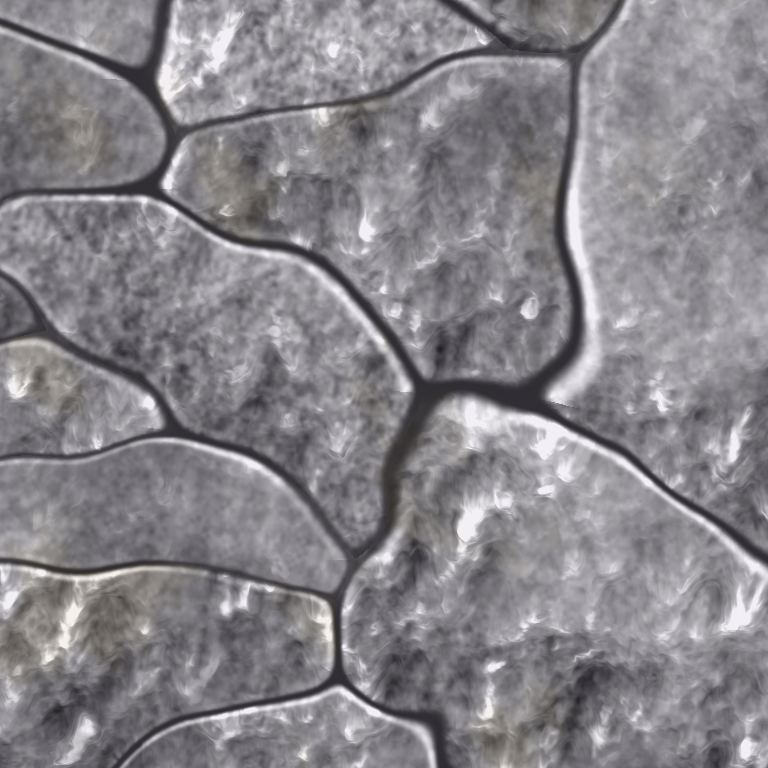
A WebGL 1 fragment shader for this texture:

```glsl
precision highp float;
uniform vec2 u_resolution;

#define PLATES 2.9
#define STRETCH 0.72
#define WARP 0.16
#define ROUNDING 42.0
#define SEAM_WIDTH 0.0042
#define RIM_OFFSET 0.0115
#define RIM_WIDTH 0.0052
#define BASE_TONE 0.55
#define CLOUD_CONTRAST 0.42
#define RELIEF_CONTRAST 0.8
#define GRAIN_CONTRAST 0.25
#define SEED 7.0

float hash(vec2 p) {
  return fract(sin(dot(p, vec2(127.1, 311.7)) + SEED) * 43758.5453);
}

vec2 hash2(vec2 p) {
  return vec2(hash(p), hash(p + 57.3));
}

float noise(vec2 p) {
  vec2 i = floor(p), f = fract(p);
  f = f * f * (3.0 - 2.0 * f);
  return mix(mix(hash(i), hash(i + vec2(1, 0)), f.x),
             mix(hash(i + vec2(0, 1)), hash(i + vec2(1, 1)), f.x), f.y);
}

float fbm(vec2 p) {
  float sum = 0.0, amp = 0.5;
  for (int i = 0; i < 4; i++) {
    sum += amp * noise(p);
    p = mat2(1.6, 1.2, -1.2, 1.6) * p + 3.7;
    amp *= 0.5;
  }
  return sum / 0.94;
}

// Slope of the noise towards the light
float emboss(vec2 p) {
  return fbm(p) - fbm(p + vec2(-0.25, 0.45));
}

mat2 rotation(float a) {
  return mat2(cos(a), -sin(a), sin(a), cos(a));
}

vec2 plateCentre(vec2 cell) {
  return cell + 0.5 + 0.9 * (hash2(cell) - 0.5);
}

// Rounded distance to the plate edge, plate id and outward edge normal
float plateEdge(vec2 p, out vec2 id, out vec2 normal) {
  vec2 home = floor(p);
  float nearest = 9.0;
  for (int y = -1; y <= 1; y++)
    for (int x = -1; x <= 1; x++) {
      vec2 cell = home + vec2(x, y);
      float d = distance(p, plateCentre(cell));
      if (d < nearest) { nearest = d; id = cell; }
    }
  vec2 own = plateCentre(id);
  float sum = 0.0, closest = 9.0;
  for (int y = -2; y <= 2; y++)
    for (int x = -2; x <= 2; x++) {
      vec2 other = plateCentre(id + vec2(x, y));
      if (x != 0 || y != 0) {
        vec2 n = normalize(other - own);
        float d = dot(0.5 * (own + other) - p, n);
        sum += exp(-ROUNDING * d);
        if (d < closest) { closest = d; normal = n; }
      }
    }
  return -log(sum) / ROUNDING;
}

void main() {
  vec2 uv = gl_FragCoord.xy / min(u_resolution.x, u_resolution.y);

  // Bend the plane so that seams curve and plates lean along a diagonal
  vec2 bend = vec2(noise(uv * 4.0), noise(uv * 4.0 + 31.0)) - 0.5;
  bend += 0.3 * (vec2(noise(uv * 10.0), noise(uv * 10.0 + 13.0)) - 0.5);
  vec2 p = rotation(mix(-0.4, 0.6, uv.y)) * (uv + WARP * bend - 0.5);
  p *= PLATES * vec2(STRETCH, 1.0);
  vec2 id, normal;
  float edge = plateEdge(p + 11.0, id, normal) / PLATES;

  // Every plate has its own tone and roughness
  vec2 kind = hash2(id + 5.0);
  float rough = smoothstep(0.1, 0.7, kind.x);
  float grainy = smoothstep(0.5, 0.9, kind.y);
  vec2 q = rotation(0.6) * uv + 3.0 * kind;
  float cloud = fbm(q * 6.0) - 0.5;
  float tone = BASE_TONE + 0.06 * (hash(id + 2.0) - 0.5) + 0.03 * grainy;
  tone += CLOUD_CONTRAST * cloud;

  // Embossed lumps, pale flecks and fine grain
  float crusted = smoothstep(0.38, 0.62, fbm(q * 6.0 + 8.0));
  float roughness = mix(0.3, 1.0, rough * crusted);
  float coarse = emboss(q * 15.0 + 2.0 * cloud);
  float fine = emboss(q * 36.0 + 3.0 * coarse);
  tone += RELIEF_CONTRAST * (0.7 * coarse + 0.55 * fine) * roughness;
  float fleck = smoothstep(0.14, 0.42, coarse + 0.7 * fine);
  tone += 0.28 * fleck * roughness - 0.02 * rough;
  float grain = 0.6 * noise(q * 80.0) + 0.4 * noise(rotation(0.7) * q * 150.0) - 0.5;
  tone += GRAIN_CONTRAST * grain * mix(0.8, 1.6, grainy);

  // Thin dark seams with a lit rim on the side that faces up
  float wear = smoothstep(0.2, 0.7, noise(uv * 7.0 + 40.0));
  float lit = smoothstep(-0.5, 0.6, dot(normal, vec2(-0.2, 0.95)));
  tone -= 0.12 * (1.0 - 0.7 * lit) * exp(-max(edge, 0.0) * 60.0);
  float rim = exp(-pow((edge - RIM_OFFSET) / RIM_WIDTH, 2.0));
  tone += 0.36 * rim * mix(0.2, 1.0, lit) * mix(0.4, 1.0, wear);
  float seam = 1.0 - smoothstep(0.2 * SEAM_WIDTH, 2.0 * SEAM_WIDTH, edge);
  tone = mix(tone, 0.19, seam * mix(0.7, 1.0, wear));

  // Cool grey with rare warm stains
  tone = clamp(tone, 0.08, 0.95);
  float stain = smoothstep(0.6, 0.8, fbm(q * vec2(9.0, 5.0) + 21.0));
  vec3 tint = mix(vec3(0.0, -0.01, 0.013), vec3(0.014, -0.004, -0.02), stain);
  gl_FragColor = vec4(tone + tint, 1.0);
}
```
